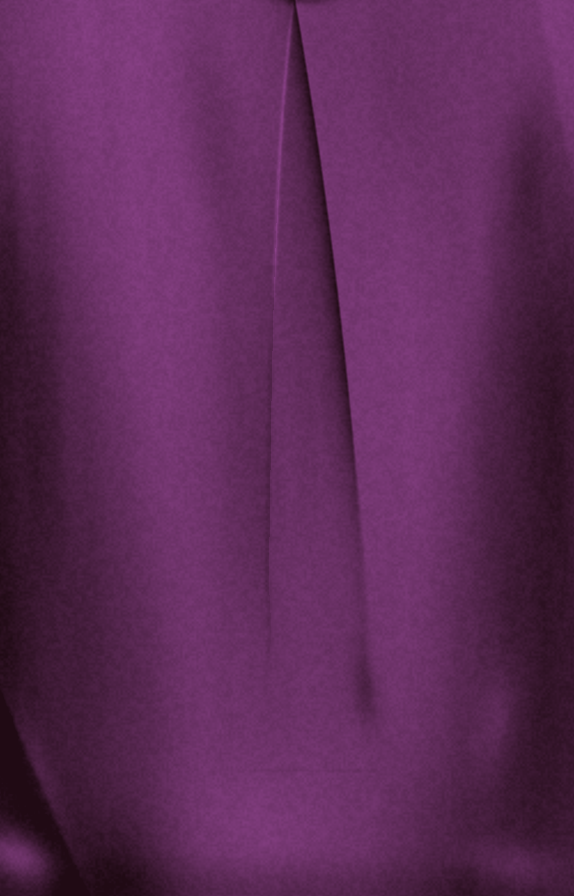
Reproduce this texture procedurally as a WebGL 1 fragment shader.

```glsl
precision highp float;
// Purple satin cloth with a narrow inverted pleat and soft shaded sides.
uniform vec2 u_resolution;

#define SHADOW_COLOR vec3(0.170, 0.064, 0.130)
#define SHEEN_COLOR vec3(0.475, 0.222, 0.462)
#define BASE_LEVEL 0.83
#define SIDE_SHADE 0.88
#define PLEAT_SHADE 0.72
#define GRAIN_CELLS 250.0
#define GRAIN_AMOUNT 0.23
#define STREAK_AMOUNT 0.15

float hash(vec2 p) {
  p = fract(p * vec2(0.1031, 0.1137));
  p += dot(p, p.yx + 33.33);
  return fract((p.x + p.y) * p.x * 7.31 + p.y * 5.17);
}

float noise(vec2 p) {
  vec2 cell = floor(p);
  vec2 f = fract(p);
  f = f * f * (3.0 - 2.0 * f);
  return mix(mix(hash(cell), hash(cell + vec2(1.0, 0.0)), f.x),
             mix(hash(cell + vec2(0.0, 1.0)), hash(cell + 1.0), f.x), f.y);
}

// Soft ellipse; lean shifts its axis sideways as it descends.
float glow(vec2 p, vec2 center, vec2 radius, float lean) {
  vec2 d = p - center;
  d.x -= lean * d.y;
  d /= radius;
  return exp(-dot(d, d));
}

// One inside the span a..b, with soft ends.
float span(float v, float a, float b, float soft) {
  return smoothstep(a - soft, a + soft, v) * (1.0 - smoothstep(b - soft, b + soft, v));
}

// Broad light and shade; p.y runs downward from the top.
float drape(vec2 p) {
  float level = BASE_LEVEL;
  float leftWidth = mix(0.16, 0.36, smoothstep(0.05, 0.75, p.y));
  float rightStart = mix(0.84, 0.70, smoothstep(0.1, 0.7, p.y));
  float leftShade = 1.0 - smoothstep(-0.05, leftWidth, p.x);
  float rightShade = smoothstep(rightStart, 0.95, p.x);
  level -= SIDE_SHADE * leftShade * smoothstep(0.02, 0.36, p.y);
  level -= 0.70 * rightShade * smoothstep(0.05, 0.45, p.y);

  // Sheen on the two front panels
  level += 0.20 * glow(p, vec2(0.28, 0.22), vec2(0.13, 0.40), 0.08);
  level += 0.15 * glow(p, vec2(0.70, 0.38), vec2(0.09, 0.34), 0.0);
  level += 0.12 * glow(p, vec2(0.18, 0.03), vec2(0.20, 0.12), 0.0);
  level += 0.16 * glow(p, vec2(0.46, 0.92), vec2(0.13, 0.07), 0.0);

  // Shallow hollows
  level -= 0.22 * glow(p, vec2(0.36, 0.13), vec2(0.05, 0.13), 0.28);
  level -= 0.18 * glow(p, vec2(0.42, 0.50), vec2(0.06, 0.22), 0.08);
  level -= 0.14 * glow(p, vec2(0.70, 0.10), vec2(0.06, 0.14), 0.1);
  level -= 0.34 * glow(p, vec2(0.92, 0.19), vec2(0.04, 0.09), -0.1);
  level -= 0.16 * glow(p, vec2(0.24, 0.78), vec2(0.07, 0.17), 0.15);
  level -= 0.44 * glow(p, vec2(0.21, 0.97), vec2(0.11, 0.07), 0.4);
  level -= 0.26 * glow(p, vec2(0.76, 0.95), vec2(0.10, 0.10), 0.0);

  // Light catching the right side
  float sleeve = 0.935 + 0.28 * p.y;
  level += 0.16 * smoothstep(-0.004, 0.012, p.x - sleeve) * (1.0 - smoothstep(0.1, 0.28, p.y));
  level += 0.30 * glow(p, vec2(0.87, 0.80), vec2(0.035, 0.06), -0.3);
  level += 0.38 * glow(p, vec2(0.90, 0.965), vec2(0.08, 0.025), 0.8);

  // Deep diagonal tuck at lower left
  float tuck = p.y - 0.765 - 1.50 * p.x;
  level -= 0.30 * smoothstep(-0.006, 0.015, tuck) * (1.0 - smoothstep(0.03, 0.16, tuck));
  level += 0.26 * glow(p, vec2(0.07, 0.86), vec2(0.025, 0.08), 0.6);
  level += 0.85 * glow(p, vec2(0.03, 0.955), vec2(0.065, 0.028), 1.2);
  return level - 0.30 * smoothstep(0.94, 1.0, p.y) * span(p.x, 0.12, 0.86, 0.06);
}

// Highlights and shadows of the two pleat edges.
float pleat(vec2 p) {
  float leftEdge = 0.467 + 0.045 * exp(-4.5 * p.y) + 0.003 * sin(p.y * 38.0) * smoothstep(0.55, 0.7, p.y);
  float rightEdge = 0.514 + 0.27 * p.y - 0.13 * p.y * p.y;
  float fromLeft = p.x - leftEdge;
  float inside = rightEdge - p.x;

  // Right edge: crisp upper shadow, softening downward
  float soft = mix(0.003, 0.014, smoothstep(0.45, 0.8, p.y));
  float depth = max(inside, 0.0);
  float cover = smoothstep(-soft, soft, inside);
  float fade = (1.0 - 0.7 * smoothstep(0.38, 0.66, p.y)) * (1.0 - smoothstep(0.76, 0.83, p.y));
  float level = -PLEAT_SHADE * cover * exp(-depth / 0.018) * fade;
  level -= 0.30 * cover * smoothstep(-0.002, 0.004, fromLeft) * exp(-depth / 0.08) * fade;
  level -= 0.26 * glow(p, vec2(0.638, 0.775), vec2(0.025, 0.045), 0.2);
  level += 0.08 * (1.0 - cover) * exp(min(inside, 0.0) / 0.025) * fade;

  // Left edge: bright lip above, faint crease below
  float lip = exp(-pow(fromLeft / 0.004, 2.0));
  float crease = exp(-pow((fromLeft + 0.003) / 0.005, 2.0));
  level += 0.34 * lip * span(p.y, 0.01, 0.32, 0.04);
  level -= 0.12 * crease * span(p.y, 0.38, 0.75, 0.06);
  return level - 0.20 * exp(-abs(fromLeft) / 0.035) * step(fromLeft, 0.0) * span(p.y, 0.20, 0.67, 0.1);
}

void main() {
  vec2 uv = gl_FragCoord.xy / u_resolution;
  vec2 p = vec2(uv.x, 1.0 - uv.y);
  float level = drape(p) + pleat(p);
  // Hem stitch and collar shadow
  level -= 0.07 * exp(-pow((p.y - 0.860) / 0.002, 2.0)) * span(p.x, 0.42, 0.66, 0.03);
  level -= 0.45 * glow(p, vec2(0.53, 0.0), vec2(0.05, 0.005), 0.0);
  // Vertical streaks and woven grain
  float sides = smoothstep(0.2, 0.48, abs(p.x - 0.5));
  level += STREAK_AMOUNT * (noise(vec2(p.x * 32.0 - p.y * 2.0, p.y * 4.0)) - 0.5) * (0.3 + sides);
  vec2 weave = p * vec2(1.0, 1.56) * GRAIN_CELLS;
  level += GRAIN_AMOUNT * (0.6 * noise(weave) + 0.4 * noise(weave * 0.43 + 17.0) - 0.5);
  gl_FragColor = vec4(mix(SHADOW_COLOR, SHEEN_COLOR, clamp(level, -0.15, 1.25)), 1.0);
}
```
